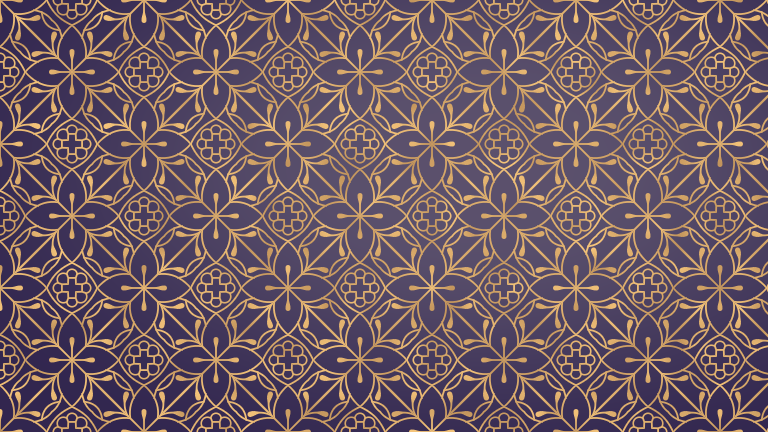
Reproduce this pattern procedurally as a WebGL 2 fragment shader.

```glsl
#version 300 es
precision highp float;
// Gold line lattice of eight-rayed flowers, budded branches and cross medallions on dusk violet.
#define CELLS_DOWN 6.0
#define LINE 0.0125
#define BUD 0.037
#define STEPS 10
#define VIOLET_LIGHT vec3(0.355, 0.315, 0.425)
#define VIOLET_DARK vec3(0.195, 0.150, 0.310)
#define GOLD_LIGHT vec3(0.960, 0.770, 0.480)
#define GOLD_DARK vec3(0.760, 0.580, 0.360)

uniform vec2 u_resolution;
out vec4 fragColor;

float hash(vec2 p) {
    vec3 q = fract(vec3(p.xyx) * 0.1031);
    q += dot(q, q.yzx + 33.33);
    return fract((q.x + q.y) * q.z);
}

float valueNoise(vec2 p) {
    vec2 i = floor(p), f = fract(p);
    f = f * f * (3.0 - 2.0 * f);
    return mix(mix(hash(i), hash(i + vec2(1, 0)), f.x),
               mix(hash(i + vec2(0, 1)), hash(i + vec2(1, 1)), f.x), f.y);
}

// Signed distance to a segment whose half-width runs from wa to wb.
float stroke(vec2 p, vec2 a, vec2 b, float wa, float wb) {
    vec2 ab = b - a;
    float t = clamp(dot(p - a, ab) / dot(ab, ab), 0.0, 1.0);
    return length(p - a - ab * t) - mix(wa, wb, t);
}

// Quadratic curve that swells towards its end.
float curve(vec2 p, vec2 a, vec2 b, vec2 c, float endWidth) {
    float d = 1e3, lastWidth = LINE;
    vec2 last = a;
    for (int i = 1; i <= STEPS; i++) {
        float t = float(i) / float(STEPS);
        vec2 next = mix(mix(a, b, t), mix(b, c, t), t);
        float width = mix(LINE, endWidth, smoothstep(0.55, 0.95, t));
        d = min(d, stroke(p, last, next, lastWidth, width));
        last = next;
        lastWidth = width;
    }
    return d;
}

// Flower at the origin: axial drop, diagonal stem and side bud.
float flower(vec2 p) {
    float d = curve(p, vec2(0), vec2(0.14, 0), vec2(0.285, 0), 0.034);
    d = min(d, stroke(p, vec2(0), vec2(0.5), LINE, LINE * 1.3));
    return min(d, curve(p, vec2(0.23), vec2(0.37, 0.30), vec2(0.525, 0.245), BUD));
}

// Outlines of the axial petal, the leaf and the frame around the medallion.
float petals(vec2 p) {
    vec2 tip = vec2(0.65, 0.0);
    float d = curve(p, vec2(0.19), vec2(0.45, 0.23), tip, LINE);
    d = min(d, curve(p, tip, vec2(0.71, 0.13), vec2(0.79, 0.21), LINE));
    d = min(d, curve(p, vec2(0.47, 0.14), vec2(0.64, 0.17), vec2(0.72, 0.28), LINE));
    return min(d, curve(p, vec2(0.58, 0.165), vec2(0.59, 0.28), vec2(0.655, 0.345), LINE));
}

// Medallion at the origin: a small cross inside a scalloped rim.
float medallion(vec2 q) {
    float rim = min(length(q) - 0.18, length(q - vec2(0.12)) - 0.085);
    rim = min(rim, length(q - vec2(0.19, 0.0)) - 0.07);
    float d = abs(rim) - LINE * 0.9;
    vec2 corner = vec2(0.14, 0.052);
    d = min(d, stroke(q, vec2(0.055), corner, LINE, LINE));
    d = min(d, stroke(q, corner, vec2(0.14, 0.0), LINE, LINE));
    return min(d, stroke(q, corner, vec2(0.205, 0.075), LINE, LINE));
}

void main() {
    vec2 uv = gl_FragCoord.xy / u_resolution;
    vec2 p = gl_FragCoord.xy / u_resolution.y * CELLS_DOWN;
    float pixel = CELLS_DOWN / u_resolution.y;

    // Fold the plane into one triangle: flower, medallion, branch middle.
    vec2 f = abs(mod(p + 1.0, 2.0) - 1.0);
    if (f.y > f.x) f = f.yx;
    if (f.x + f.y > 1.0) f = 1.0 - f.yx;

    float d = min(flower(f), petals(f));
    d = min(d, medallion(vec2(1.0 - f.x, f.y)));

    // Ground glow and uneven metallic sheen.
    float glow = smoothstep(0.12, 0.78, length(uv - vec2(0.62, 0.62)));
    vec3 ground = mix(VIOLET_LIGHT, VIOLET_DARK, glow);
    vec3 gold = mix(GOLD_DARK, GOLD_LIGHT, valueNoise(p * 3.5));

    float ink = clamp(0.5 - d / pixel, 0.0, 1.0);
    fragColor = vec4(mix(ground, gold, ink), 1.0);
}
```
